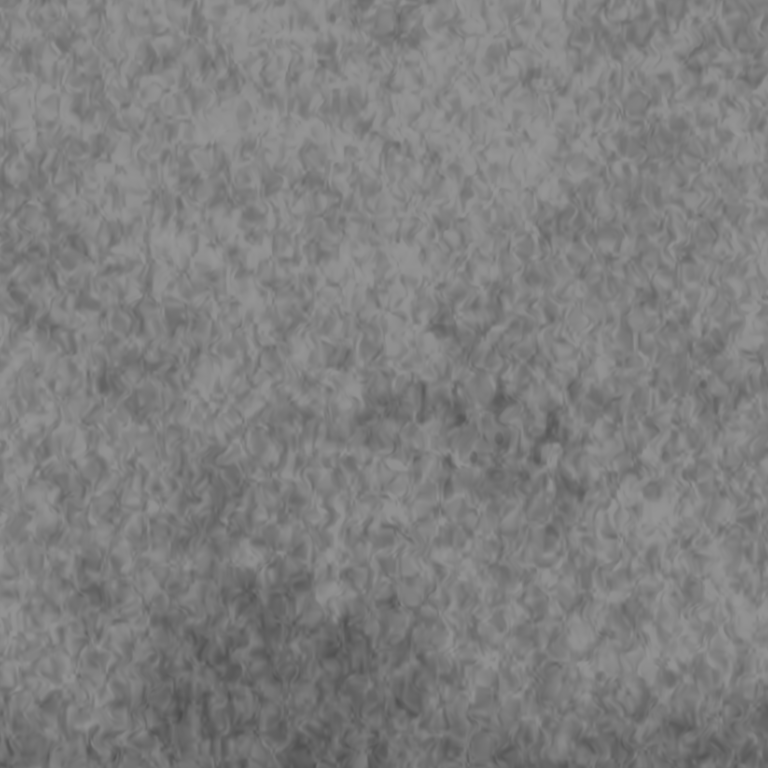
This texture is drawn by a Shadertoy shader. Its source:

```glsl
// Weathered grey stone: soft, slightly upright grains over cloudy stains.
// Signed value noise at several scales makes the grain; warped curves and
// a dark mound place the broad stains, and thresholded noise adds pits.

const float BASE_GREY = 0.513;
const vec2  FINE_GRAIN = vec2(190.0, 125.0);   // cells across the canvas
const vec2  MAIN_GRAIN = vec2(98.0, 68.0);
const vec2  COARSE_GRAIN = vec2(46.0, 36.0);
const vec2  PIT_GRAIN = vec2(60.0, 42.0);
const float FINE_AMOUNT = 0.042;
const float MAIN_AMOUNT = 0.050;
const float COARSE_AMOUNT = 0.030;
const float CLOUD_AMOUNT = 0.060;
const float PIT_DEPTH = 0.065;
const float MOUND_DEPTH = 0.085;
const float ARCH_DEPTH = 0.060;
const float VEIN_LIGHT = 0.035;
const float WARP = 0.07;

float hash(vec2 cell) {
    vec3 p = fract(cell.xyx * vec3(0.1031, 0.1030, 0.0973));
    p += dot(p, p.yzx + 33.33);
    return fract((p.x + p.y) * p.z);
}

// Smooth value noise in -1..1
float noise(vec2 p) {
    vec2 cell = floor(p);
    vec2 f = fract(p);
    f = f * f * (3.0 - 2.0 * f);
    float low = mix(hash(cell), hash(cell + vec2(1.0, 0.0)), f.x);
    float high = mix(hash(cell + vec2(0.0, 1.0)), hash(cell + vec2(1.0)), f.x);
    return 2.0 * mix(low, high, f.y) - 1.0;
}

float clouds(vec2 p) {
    float sum = 0.0;
    float weight = 0.5;
    for (int i = 0; i < 4; i++) {
        sum += weight * noise(p);
        p = mat2(0.8, 0.6, -0.6, 0.8) * p * 2.03 + 17.3;
        weight *= 0.55;
    }
    return sum;
}

// Soft band around the parabola y = top + bend * (x - middle)^2
float band(vec2 p, float middle, float top, float bend, float width) {
    float x = p.x - middle;
    float slope = 2.0 * bend * x;
    float d = (p.y - top - bend * x * x) / sqrt(1.0 + slope * slope);
    return exp(-d * d / (width * width));
}

float grain(vec2 p) {
    // A slight wobble hides the noise lattice
    p += 0.006 * vec2(noise(p * 55.0 + 3.0), noise(p * 55.0 + 41.0));
    return FINE_AMOUNT * noise(p * FINE_GRAIN + 11.0)
         + MAIN_AMOUNT * noise(p * MAIN_GRAIN + 57.0)
         + COARSE_AMOUNT * noise(p * COARSE_GRAIN + 83.0);
}

float stains(vec2 p) {
    vec2 q = p + WARP * vec2(clouds(p * 9.0 + 5.0), clouds(p * 9.0 + 29.0));
    float patchy = smoothstep(-0.35, 0.45, clouds(p * 11.0 + 71.0));

    // Dark mound at the foot, with a dim strip along the lower edge
    float moundRadius = length((q - vec2(0.37, 0.03)) / vec2(0.24, 0.22));
    float mound = 1.0 - smoothstep(0.70, 1.15, moundRadius);
    float foot = 0.65 * (1.0 - smoothstep(0.0, 0.19, q.y));

    // Broken dark arch above it, and a pale sagging vein near the top
    float arch = band(q, 0.5, 0.48, -2.4, 0.045) * smoothstep(0.10, 0.25, p.y);
    float vein = band(q, 0.42, 0.66, 1.5, 0.035);

    return CLOUD_AMOUNT * clouds(p * 6.0 + 2.0)
         - MOUND_DEPTH * max(mound, foot)
         - ARCH_DEPTH * arch * patchy
         + VEIN_LIGHT * vein * (0.4 + 0.6 * patchy)
         + 0.025 * (p.y - 0.5);
}

float pits(vec2 p) {
    float spot = smoothstep(0.38, 0.85, noise(p * PIT_GRAIN + 19.0));
    float cluster = smoothstep(-0.1, 0.5, clouds(p * 10.0 + 37.0));
    return PIT_DEPTH * spot * cluster;
}

void mainImage(out vec4 fragColor, in vec2 fragCoord) {
    vec2 p = fragCoord / iResolution.y;
    float grey = BASE_GREY + stains(p) + grain(p) - pits(p);
    // Compress the highlights so that the dark side has the longer tail
    grey -= 0.6 * max(grey - 0.56, 0.0);
    fragColor = vec4(vec3(clamp(grey, 0.0, 1.0)), 1.0);
}
```
